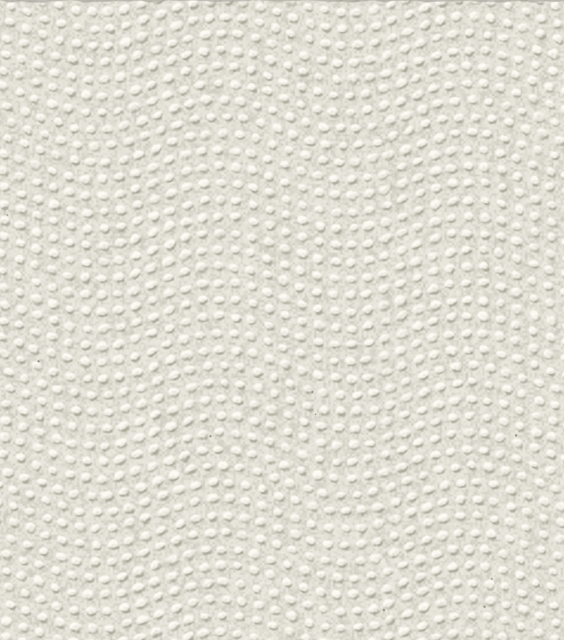
Write a Shadertoy shader that draws this texture.

```glsl
// Embossed cream paper towel: wavy rows of raised dots, lit from the upper left.

// Lengths are fractions of the canvas height.
const float ROW_PITCH = 0.0260;
const float COLUMN_PITCH = 0.0259;
const vec2  LATTICE_ORIGIN = vec2(0.346, 0.508);
const float WAVE_LENGTH = 0.389;
const float WAVE_HEIGHT = 0.0230;
const vec2  DOT_RADIUS = vec2(0.0100, 0.0082);
const float JITTER = 0.0015;
const vec2  LIGHT_DIR = vec2(-0.42, 0.907);
const float RELIEF_STEP = 0.0020;
const float RELIEF_GAIN = 1.50;
const float DOME_GAIN = 0.28;
const float FIBRE_GAIN = 0.58;
const float MOTTLE_GAIN = 0.30;
const float CREASE_X = 0.60;
const float CREASE_WIDTH = 0.022;
const float EDGE_HEIGHT = 0.003;
const int   SPECK_COUNT = 9;
const vec3  PAPER = vec3(0.898, 0.888, 0.848);
const vec3  SHADOW = vec3(0.690, 0.680, 0.625);
const vec3  HIGHLIGHT = vec3(0.988, 0.979, 0.953);
const vec3  SPECK = vec3(0.40, 0.36, 0.28);
const vec3  EDGE = vec3(0.66, 0.65, 0.62);
const float TAU = 6.2831853;

float hash(vec2 p) {
    vec3 q = fract(vec3(p.xyx) * 0.1031);
    q += dot(q, q.yzx + 33.33);
    return fract((q.x + q.y) * q.z);
}

vec2 hash2(vec2 p) {
    return vec2(hash(p + 17.3), hash(p + 71.9));
}

float noise(vec2 p) {
    vec2 i = floor(p), f = fract(p);
    f = f * f * (3.0 - 2.0 * f);
    return mix(mix(hash(i), hash(i + vec2(1, 0)), f.x),
               mix(hash(i + vec2(0, 1)), hash(i + vec2(1, 1)), f.x), f.y);
}

float wave(float x) {
    return WAVE_HEIGHT * cos(TAU * (x - LATTICE_ORIGIN.x) / WAVE_LENGTH);
}

float waveSlope(float x) {
    float k = TAU / WAVE_LENGTH;
    return -WAVE_HEIGHT * k * sin(k * (x - LATTICE_ORIGIN.x));
}

// Rows drift sideways against each other.
float rowShift(float row) {
    return 1.1 * noise(vec2(row * 0.45, 4.5)) - 0.55;
}

// Height of the embossing: the tallest of the nearby dots.
float relief(vec2 p) {
    float nearRow = round((p.y - LATTICE_ORIGIN.y - wave(p.x)) / ROW_PITCH);
    float height = 0.0;
    for (int j = -1; j <= 1; j++) {
        float row = nearRow + float(j);
        float shift = rowShift(row);
        float nearColumn = round((p.x - LATTICE_ORIGIN.x) / COLUMN_PITCH - shift);
        for (int i = -1; i <= 1; i++) {
            float column = nearColumn + float(i);
            vec2 id = vec2(column, row) + 100.0;
            float x = LATTICE_ORIGIN.x + (column + shift) * COLUMN_PITCH;
            vec2 center = vec2(x, LATTICE_ORIGIN.y + row * ROW_PITCH + wave(x));
            center += JITTER * (2.0 * hash2(id) - 1.0);

            // Dots lean along the wave and stretch where it rises.
            float slope = waveSlope(x);
            vec2 along = normalize(vec2(1.0, 1.4 * slope));
            vec2 d = p - center;
            vec2 local = vec2(dot(d, along), dot(d, vec2(-along.y, along.x)));
            vec2 radius = DOT_RADIUS * (0.9 + 0.2 * hash(id + 5.0));
            radius.x *= 1.0 + 0.5 * max(slope, 0.0);
            float dome = 1.0 - smoothstep(0.3, 1.0, length(local / radius));
            height = max(height, dome * mix(0.76, 1.0, hash(id + 9.0)));
        }
    }
    return height;
}

void mainImage(out vec4 fragColor, in vec2 fragCoord) {
    vec2 p = fragCoord / iResolution.y;
    float pixel = 1.0 / iResolution.y;

    // Handling wear: uneven dot outlines and a scuffed vertical crease.
    vec2 warp = vec2(noise(p * 90.0), noise(p * 90.0 + 40.0)) - 0.5;
    float creaseOffset = (p.x - CREASE_X - 0.02 * (noise(vec2(p.y * 6.0, 2.0)) - 0.5)) / CREASE_WIDTH;
    float crease = exp(-creaseOffset * creaseOffset);
    float scuff = noise(p * vec2(150.0, 120.0)) - 0.5;
    vec2 q = p + 0.0032 * warp;

    // Relief lighting from two samples across the light direction.
    float towardLight = relief(q + LIGHT_DIR * RELIEF_STEP);
    float awayFromLight = relief(q - LIGHT_DIR * RELIEF_STEP);
    float wear = (0.9 + 0.2 * noise(p * 60.0)) * (1.0 - 0.15 * crease);
    float tone = wear * (RELIEF_GAIN * (awayFromLight - towardLight)
                       + DOME_GAIN * (awayFromLight + towardLight)) - 0.075;

    // Paper fibre, fine mottling and crease scuffs.
    tone += FIBRE_GAIN * (noise(p * 270.0) - 0.5);
    tone += MOTTLE_GAIN * (noise(p * 140.0 + 9.0) - 0.5);
    tone += 0.5 * crease * scuff;
    vec3 color = mix(PAPER, SHADOW, clamp(-tone, 0.0, 1.0));
    color = mix(color, HIGHLIGHT, clamp(tone, 0.0, 1.0));

    // Sparse dark specks.
    for (int i = 0; i < SPECK_COUNT; i++) {
        vec2 seed = vec2(float(i) * 7.0 + 3.0, 21.0);
        vec2 at = hash2(seed) * vec2(iResolution.x * pixel, 1.0);
        float size = mix(0.0008, 0.0018, hash(seed + 2.0));
        float mask = 1.0 - smoothstep(size - pixel, size + pixel, length(p - at));
        color = mix(color, SPECK, 0.65 * mask);
    }

    // Torn, shaded top edge.
    float edgeDepth = EDGE_HEIGHT * (1.5 * noise(vec2(p.x * 60.0, 8.0)));
    float edge = 1.0 - smoothstep(edgeDepth - pixel, edgeDepth + pixel, 1.0 - p.y);
    color = mix(color, EDGE, 0.7 * edge);
    fragColor = vec4(color, 1.0);
}
```
